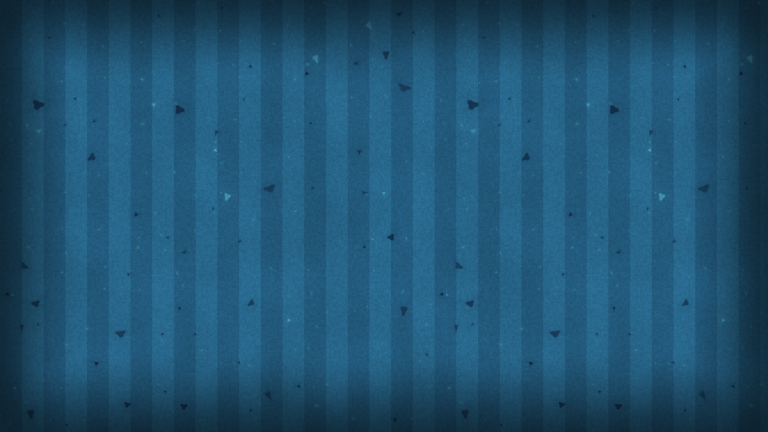
This pattern is drawn by a Shadertoy shader. Its source:

```glsl
// Worn blue paper with soft two-tone vertical stripes and a dark rounded vignette.
// Stripes come from a folded repeat; mottle, grain and hashed specks share a wrap
// of ten stripe pairs, so the wear itself repeats across the canvas.

#define PERIOD 0.10056       // one light + dark pair, in canvas heights
#define STRIPE_START 0.0507  // left edge of the first full light stripe
#define PAIRS_PER_WRAP 10.0
#define LIGHT_BLUE vec3(0.155, 0.402, 0.545)
#define DARK_BLUE vec3(0.133, 0.350, 0.485)
#define INK vec3(0.045, 0.125, 0.220)
#define CHALK vec3(0.300, 0.680, 0.780)
#define MOTTLE 0.16
#define GRAIN 0.10
#define EDGE_DARK 0.40
#define VIGNETTE_WIDTH 0.20
#define CORNER_RADIUS 0.16

vec3 hash3(vec2 p) {
    vec3 q = fract(p.xyx * vec3(0.1031, 0.1030, 0.0973));
    q += dot(q, q.yxz + 33.33);
    return fract((q.xxy + q.yzz) * q.zyx);
}

float cornerGradient(vec2 cell, vec2 offset, float period) {
    float angle = 6.2832 * hash3(mod(cell, period) + period).x;
    return dot(vec2(cos(angle), sin(angle)), offset);
}

// Gradient noise that wraps every `period` cells.
float gradientNoise(vec2 p, float period) {
    vec2 i = floor(p), f = fract(p);
    vec2 w = f * f * f * (f * (f * 6.0 - 15.0) + 10.0);
    vec2 e = vec2(1.0, 0.0);
    float a = cornerGradient(i, f, period);
    float b = cornerGradient(i + e.xy, f - e.xy, period);
    float c = cornerGradient(i + e.yx, f - e.yx, period);
    float d = cornerGradient(i + e.xx, f - e.xx, period);
    return mix(mix(a, b, w.x), mix(c, d, w.x), w.y);
}

float mottle(vec2 tile) {
    float sum = 0.0, amp = 0.5, freq = 5.0;
    for (int i = 0; i < 5; i++) {
        sum += amp * gradientNoise(tile * freq, freq);
        amp *= 0.6;
        freq *= 2.0;
    }
    return sum;
}

// Coverage of irregular specks, at most one in each of count x count cells.
float specks(vec2 tile, float count, float chance, vec2 radii, float seed, float px) {
    vec2 cell = floor(tile * count);
    vec2 key = mod(cell, count) + seed;
    vec3 place = hash3(key), form = hash3(key + 71.7);
    vec2 d = (fract(tile * count) - mix(vec2(0.2), vec2(0.8), place.xy)) / count;
    float angle = 6.2832 * form.x;
    d = mat2(cos(angle), sin(angle), -sin(angle), cos(angle)) * d;
    d.x *= mix(0.5, 1.0, form.y);
    float radius = mix(radii.x, radii.y, form.z * form.z);
    radius *= 1.0 + 0.25 * sin(3.0 * atan(d.y, d.x + 1e-5) + angle);
    float soft = max(px, 0.3 * radius);
    float body = 1.0 - smoothstep(radius - soft, radius + soft, length(d));
    float halo = 0.15 * exp(-dot(d, d) / (6.0 * radius * radius));
    return step(place.z, chance) * mix(0.55, 1.0, form.y) * max(body, halo);
}

float vignette(vec2 p, vec2 size) {
    vec2 q = abs(p - 0.5 * size) - 0.5 * size + CORNER_RADIUS;
    float inset = CORNER_RADIUS - length(max(q, 0.0)) - min(max(q.x, q.y), 0.0);
    return mix(EDGE_DARK, 1.0, smoothstep(-0.05, VIGNETTE_WIDTH, inset));
}

void mainImage(out vec4 fragColor, in vec2 fragCoord) {
    float px = 1.0 / iResolution.y;
    vec2 p = fragCoord * px;
    vec2 size = iResolution.xy * px;
    vec2 tile = p / (PERIOD * PAIRS_PER_WRAP);

    // Stripes: distance from the centre of the nearest light band
    float fromLight = abs(fract((p.x - STRIPE_START) / PERIOD + 0.25) - 0.5);
    float aa = 0.7 * px / PERIOD;
    float dark = smoothstep(0.25 - aa, 0.25 + aa, fromLight);
    vec3 color = mix(LIGHT_BLUE, DARK_BLUE, dark);

    // Paper: broad stains and fine grain
    float grain = gradientNoise(tile * 190.0, 190.0)
                + 0.6 * gradientNoise(tile * 95.0, 95.0);
    color *= 1.0 + MOTTLE * mottle(tile) + GRAIN * grain;

    // Specks: large and fine, dark and pale
    float ink = specks(tile, 6.0, 0.45, vec2(0.004, 0.010), 11.0, px);
    ink = max(ink, specks(tile, 15.0, 0.20, vec2(0.0018, 0.0040), 37.0, px));
    float chalk = specks(tile, 5.0, 0.35, vec2(0.003, 0.008), 53.0, px);
    chalk = max(chalk, 0.6 * specks(tile, 23.0, 0.25, vec2(0.0013, 0.0028), 89.0, px));
    color = mix(color, INK, 0.85 * ink);
    color = mix(color, CHALK, 0.75 * chalk);

    fragColor = vec4(color * vignette(p, size), 1.0);
}
```
